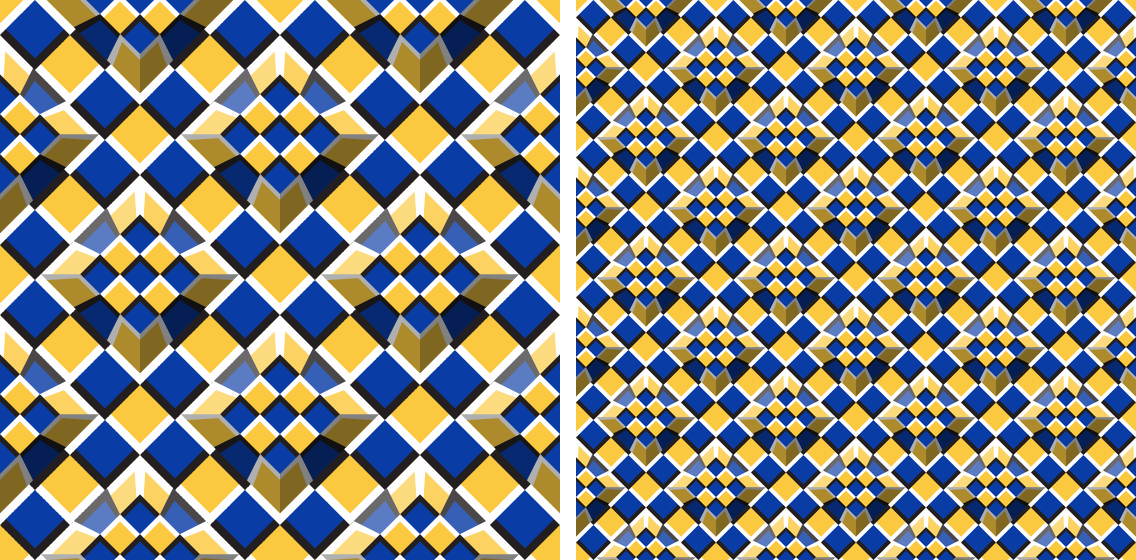
Left: one tile. Right: repeated 2 by 2.
Write a three.js fragment shader that draws this pattern.

```glsl
#define GRID 16.0          // half-diagonals of a large diamond per canvas side
#define STAR_PERIOD 8.0    // star spacing, in half-diagonals
#define STAR_OUTER 2.833
#define STAR_INNER 1.708
#define STAR_LIFT 0.1667   // star centre above its diamond centre
#define BAND 0.1667        // band width, as a share of a diamond side
#define SMALL_BAND 0.18
#define BLUE vec3(0.04, 0.235, 0.65)
#define YELLOW vec3(0.985, 0.79, 0.25)
#define WHITE vec3(0.995)
#define BLACK vec3(0.137, 0.122, 0.125)
#define SAMPLES 4

varying vec2 vUv;

// Blue faces have black bands, yellow faces have white ones
vec3 faceColor(bool isBlue, bool isBand) {
  return isBlue ? (isBand ? BLACK : BLUE) : (isBand ? WHITE : YELLOW);
}

// Checkered diamonds, banded along their two lower sides
vec3 diamonds(vec2 p, float band, float parity) {
  vec2 g = vec2(p.x + p.y, p.x - p.y) * 0.5 + 0.5;
  vec2 id = floor(g);
  vec2 f = g - id;
  bool isBlue = mod(id.x + id.y + parity, 2.0) > 0.5;
  return faceColor(isBlue, f.x < band || f.y > 1.0 - band);
}

// Sloping panels, three on each side of the star
vec3 panels(vec2 q, float r) {
  float depth = (r - STAR_INNER) / (STAR_OUTER - STAR_INNER);
  float along = 1.5 * (1.0 + (abs(q.x) - abs(q.y)) / r);
  float id = clamp(floor(along), 0.0, 2.0);
  float f = along - id;
  bool upper = q.y > 0.0;
  bool isBand = upper ? (depth > 0.72 || f < SMALL_BAND)
                      : (depth < 0.15 || f > 1.0 - SMALL_BAND);
  vec3 face = faceColor(id == 1.0, isBand);
  // Light falls from the upper left
  if (upper) return mix(face, vec3(1.0), q.x < 0.0 ? 0.33 : 0.18);
  return face * (q.x < 0.0 ? 0.69 : 0.51);
}

// Offset from the nearest star of one square lattice
vec2 latticeOffset(vec2 p, vec2 centre) {
  return mod(p - centre + 0.5 * STAR_PERIOD, STAR_PERIOD) - 0.5 * STAR_PERIOD;
}

vec3 pattern(vec2 uv) {
  vec2 p = uv * GRID;

  // Two interleaved lattices of stars
  vec2 lift = vec2(0.0, STAR_LIFT);
  vec2 a = latticeOffset(p, vec2(0.5 * STAR_PERIOD, 0.0) + lift);
  vec2 b = latticeOffset(p, vec2(0.0, 0.5 * STAR_PERIOD) + lift);
  float ra = abs(a.x) + abs(a.y);
  float rb = abs(b.x) + abs(b.y);
  vec2 q = ra < rb ? a : b;
  float r = min(ra, rb);

  if (r < STAR_INNER) return diamonds(-q * 3.0 / STAR_INNER, SMALL_BAND, 1.0);
  if (r < STAR_OUTER) return panels(q, r);
  return diamonds(p, BAND, 0.0);
}

void main() {
  // Average a grid of samples to smooth the edges
  vec2 footprint = fwidth(vUv);
  vec3 sum = vec3(0.0);
  for (int i = 0; i < SAMPLES; i++) {
    for (int j = 0; j < SAMPLES; j++) {
      vec2 jitter = (vec2(float(i), float(j)) + 0.5) / float(SAMPLES) - 0.5;
      sum += pattern(vUv + jitter * footprint);
    }
  }
  gl_FragColor = vec4(sum / float(SAMPLES * SAMPLES), 1.0);
}
```
